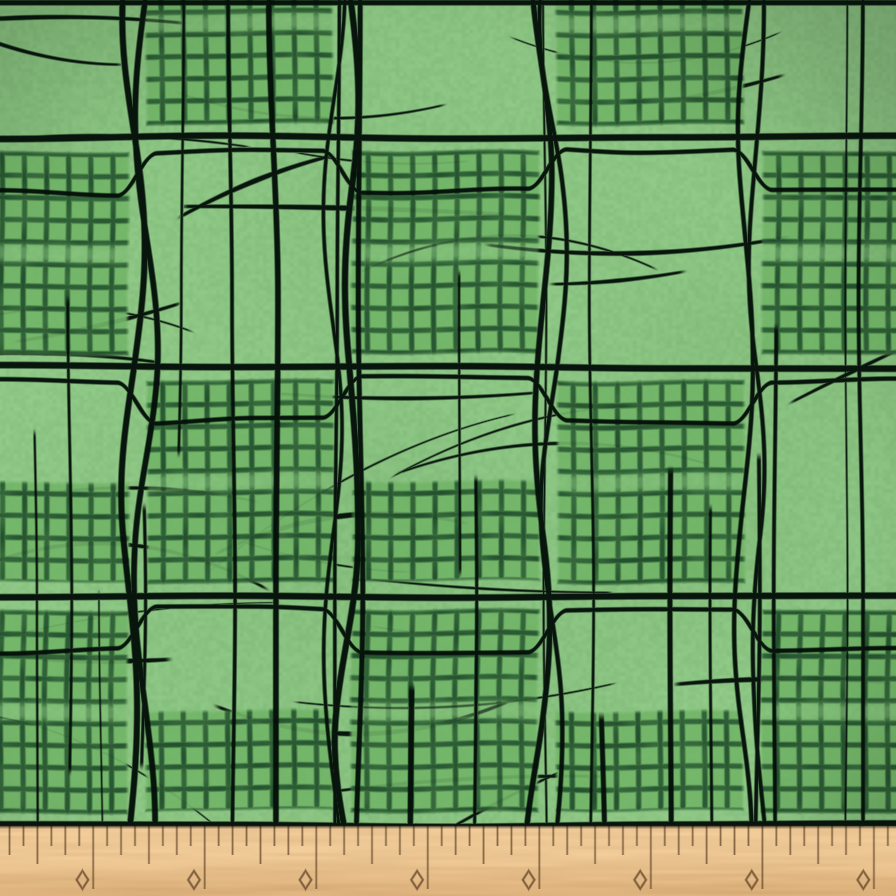
This pattern is drawn by a Shadertoy shader. Its source:

```glsl
// Green woven cloth with a checkerboard of fine-grid patches, overdrawn by
// wobbly ink lines and loose arcs, above a strip of wooden ruler.
// Patches come from a repeated cell; ink strokes are summed in seeded loops.

const float PI = 3.14159;
const float RULER_TOP = 0.078;
const vec2 CELL = vec2(0.229, 0.256);
const vec2 CELL_ORIGIN = vec2(0.153, RULER_TOP);

float hash(float n) { return fract(sin(n * 12.989 + 1.7) * 43758.5); }
float hash2(vec2 p) { return hash(dot(p, vec2(1.37, 7.13))); }

float noise(vec2 p) {
    vec2 i = floor(p), f = fract(p);
    f = f * f * (3.0 - 2.0 * f);
    return mix(mix(hash2(i), hash2(i + vec2(1, 0)), f.x),
               mix(hash2(i + vec2(0, 1)), hash2(i + vec2(1, 1)), f.x), f.y);
}

// Soft-edged stroke; slope keeps the width even on steep curves.
float stroke(float d, float halfWidth, float slope) {
    float soft = max(0.0013, 0.8 / iResolution.y);
    return 1.0 - smoothstep(halfWidth - soft, halfWidth + soft, abs(d) / sqrt(1.0 + slope * slope));
}

// Fades a stroke out beyond a given half length.
float span(float t, float halfLength) {
    return 1.0 - smoothstep(halfLength - 0.012, halfLength, abs(t));
}

float wobble(float t, float seed) { return noise(vec2(t, seed * 3.7)) - 0.5; }

// Returns patch coverage in x and its grid lines in y.
vec2 patchGrid(vec2 p) {
    p += 0.006 * vec2(wobble(p.y * 9.0, 2.0), wobble(p.x * 9.0, 5.0));
    vec2 id = floor((p - CELL_ORIGIN) / CELL);
    vec2 q = p - CELL_ORIGIN - (id + 0.5) * CELL;
    float isFull = mod(id.x + id.y + 1.0, 2.0) < 0.5 ? 1.0 : 0.0;
    float isHalf = (1.0 - isFull) * step(0.68, hash2(id + 4.0));
    vec2 size = vec2(0.104, mix(0.055, 0.113, isFull));
    vec2 edge = abs(q + vec2(0.0, 0.055 * isHalf)) - size;
    float cover = (1.0 - smoothstep(-0.003, 0.003, max(edge.x, edge.y))) * max(isFull, isHalf);
    vec2 cross = abs(fract(q / 0.0247) - 0.5) * 0.0247;
    vec2 thread = 1.0 - smoothstep(0.0012, 0.0046, cross);
    thread *= 0.72 + 0.28 * vec2(noise(p * 45.0), noise(p * 45.0 + 9.0));
    float seam = 1.0 - 0.6 * span(q.y, 0.015) * isFull;
    return cover * vec2(seam, max(thread.x, thread.y) * seam);
}

float inkLines(vec2 p, float cover) {
    float ink = stroke(p.y - 0.997, 0.003, 0.0);
    float u = (p.x - CELL_ORIGIN.x) / CELL.x;
    float v = (p.y - CELL_ORIGIN.y) / CELL.y;

    // Heavy row lines and the stepped lines that drop between patches
    for (float r = 0.0; r < 5.0; r++) {
        float top = RULER_TOP + CELL.y * r + 0.006 * wobble(p.x * 4.0, r);
        ink = max(ink, stroke(p.y - top, 0.0037, 0.0));
        float side = mod(r, 2.0) < 0.5 ? 1.0 : -1.0;
        float drop = smoothstep(-0.3, 0.3, sin(PI * u) * side);
        float sag = 0.012 * wobble(p.x * 7.0, r + 20.0);
        float slope = 6.0 * drop * (1.0 - drop);
        ink = max(ink, stroke(p.y - top + 0.014 + 0.046 * drop + sag, 0.0025, slope));
    }

    // Paired column lines that bow around the patches
    for (float k = 0.0; k < 10.0; k++) {
        float side = mod(k, 2.0) * 2.0 - 1.0;
        float x = CELL_ORIGIN.x + CELL.x * (floor(k / 2.0) - 0.0) + 0.008 * side;
        x += 0.011 * sin(PI * v + k * 1.3) + 0.016 * wobble(p.y * 5.0, k + 40.0);
        ink = max(ink, stroke(p.x - x, 0.0021 + 0.0016 * hash(k), 0.15));
    }

    // Uneven uprights, half of them cut short
    for (float i = 0.0; i < 21.0; i++) {
        float x = (i + 0.5 + 0.8 * (hash(i + 3.0) - 0.5)) / 21.0 + 0.012 * wobble(p.y * 3.0, i);
        float cut = hash(i + 60.0) < 0.5 ? 2.0 : 0.14 + 0.2 * hash(i + 70.0);
        float weight = mix(0.0009, 0.0033, hash(i + 80.0));
        ink = max(ink, stroke(p.x - x, weight, 0.0) * span(p.y - hash(i + 90.0), cut));
    }

    // Loose arcs and thin crossbars, mostly hidden by the patches
    for (float i = 0.0; i < 34.0; i++) {
        float t = p.x - hash(i + 110.0);
        float lean = (hash(i + 150.0) - 0.5) * (mod(i, 2.0) < 0.5 ? 1.1 : 0.12);
        float bend = (hash(i + 190.0) - 0.5) * 3.0;
        float y = 0.1 + 0.9 * fract(i * 0.618) + lean * t + bend * t * t;
        float reach = 0.07 + 0.13 * hash(i + 230.0);
        float weight = mix(0.0009, 0.0032, hash(i + 270.0)) * (1.0 - 0.4 * abs(t) / reach);
        float arc = stroke(p.y - y, weight, lean + 2.0 * bend * t) * span(t, reach);
        ink = max(ink, arc * (1.0 - 0.9 * cover));
    }
    return ink;
}

vec3 ruler(vec2 p) {
    vec3 wood = mix(vec3(0.86, 0.69, 0.48), vec3(0.93, 0.78, 0.58), smoothstep(0.0, 0.05, p.y));
    wood += 0.05 * (noise(p * vec2(12.0, 260.0)) - 0.5);
    float n = (p.x - 0.104) / 0.01556;
    float tick = floor(n + 0.5);
    float size = mod(tick, 8.0) < 0.5 ? 0.07 : mod(tick, 4.0) < 0.5 ? 0.042 : mod(tick, 2.0) < 0.5 ? 0.032 : 0.022;
    float mark = stroke((n - tick) * 0.01556, 0.0009, 0.0) * step(RULER_TOP - size, p.y);
    // Small diamond beside each long tick
    vec2 d = abs(vec2((fract((p.x - 0.092) / 0.1245 + 0.5) - 0.5) * 0.1245, p.y - 0.018));
    mark = max(mark, stroke(d.x + d.y * 0.65 - 0.0065, 0.0014, 0.0));
    wood = mix(wood, vec3(0.36, 0.25, 0.14), 0.75 * mark);
    return wood * (1.0 - 0.45 * smoothstep(0.074, RULER_TOP, p.y));
}

void mainImage(out vec4 fragColor, in vec2 fragCoord) {
    vec2 p = fragCoord / iResolution.y;
    vec3 cloth = vec3(0.54, 0.765, 0.505) + 0.04 * (noise(p * 230.0) - 0.5) + 0.04 * (noise(p * 5.0) - 0.5);
    vec2 grid = patchGrid(p);
    cloth = mix(cloth, vec3(0.43, 0.70, 0.39), grid.x * 0.8);
    cloth = mix(cloth, vec3(0.10, 0.27, 0.15), grid.y * 0.9);
    cloth *= 1.0 - 0.22 * smoothstep(0.45, 0.85, length(p - vec2(0.45, 0.45)));
    cloth = mix(cloth, vec3(0.015, 0.06, 0.035), 0.97 * inkLines(p, grid.x));
    float aa = 1.0 / iResolution.y;
    vec3 color = mix(ruler(p), cloth, smoothstep(RULER_TOP - aa, RULER_TOP + aa, p.y));
    fragColor = vec4(color, 1.0);
}
```
